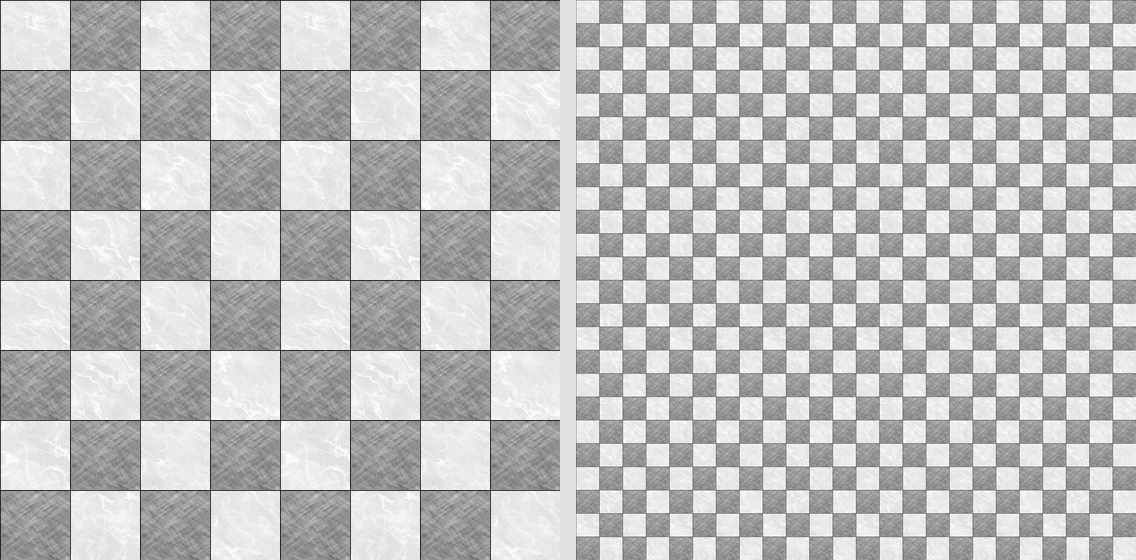
Left: one tile. Right: repeated 3 by 3.
Give the GLSL for this pattern, as a WebGL 1 fragment shader.

```glsl
precision highp float;
// Checkerboard of pale veined marble and grey cross-scratched slate, ruled by thin
// black joints. Every slate tile shares one brushed texture built from stretched
// noise; marble tiles use warped ridged noise seeded by their wrapped cell index.

uniform vec2 u_resolution;

#define TILES 8.0                   // tiles across and down
#define JOINT (1.0 / 96.0)          // joint width, in tiles
#define MARBLE_REPEAT vec2(4.0, 8.0) // tiles before the marble recurs
#define MARBLE_TONE 0.905
#define VEIN_TONE 0.985
#define VEIN_WIDTH 0.055
#define VEIN_ANGLE -0.6
#define SLATE_TONE 0.575
#define SCRATCH_DEPTH 0.17
#define JOINT_TONE 0.02

float hash(vec2 p) {
  vec3 q = fract(p.xyx * 0.1031);
  q += dot(q, q.yzx + 33.33);
  return fract((q.x + q.y) * q.z);
}

float noise(vec2 p) {
  vec2 i = floor(p), f = fract(p);
  f = f * f * (3.0 - 2.0 * f);
  float low = mix(hash(i), hash(i + vec2(1.0, 0.0)), f.x);
  float high = mix(hash(i + vec2(0.0, 1.0)), hash(i + 1.0), f.x);
  return mix(low, high, f.y);
}

float fbm(vec2 p) {
  float sum = 0.0, amp = 0.5;
  for (int i = 0; i < 4; i++) {
    sum += amp * noise(p);
    p = p * 2.03 + 19.7;
    amp *= 0.5;
  }
  return sum / 0.9375;
}

// Coordinates along and across a direction
vec2 turn(vec2 p, float angle) {
  float c = cos(angle), s = sin(angle);
  return vec2(c * p.x + s * p.y, c * p.y - s * p.x);
}

// Bright crest where the noise crosses its middle value
float ridge(vec2 p, float width) {
  return 1.0 - smoothstep(0.0, width, abs(fbm(p) - 0.5));
}

float marble(vec2 p, vec2 seed) {
  vec2 warp = vec2(fbm(p * 4.0 + seed), fbm(p * 4.0 + seed + 51.3)) - 0.5;
  vec2 q = p + 0.22 * warp;
  vec2 along = turn(q, VEIN_ANGLE);
  float tone = MARBLE_TONE + 0.09 * (fbm(along * vec2(3.0, 5.0) + seed + 7.1) - 0.5);
  tone += 0.035 * (noise(p * 55.0 + seed) - 0.5);

  // Main veins, fine branches, and a few veins crossing them
  float fade = smoothstep(0.25, 0.65, noise(q * 4.0 + seed + 31.0));
  float veins = ridge(along * vec2(1.6, 4.2) + seed, VEIN_WIDTH) * mix(0.35, 1.0, fade);
  float fine = ridge(along * vec2(3.5, 7.5) + seed + 83.0, VEIN_WIDTH * 1.3) * 0.5 * fade;
  vec2 crossing = turn(q, VEIN_ANGLE - 0.8) * vec2(1.8, 4.0);
  float branches = ridge(crossing + seed + 47.0, VEIN_WIDTH * 0.7) * 0.6 * (1.0 - fade);
  return mix(tone, VEIN_TONE, max(veins, max(fine, branches)));
}

// Short parallel strokes, centred on zero
float strokes(vec2 p, float angle, vec2 scale) {
  vec2 q = turn(p, angle) * scale;
  return 0.6 * noise(q + 60.0) + 0.4 * noise(q * 1.9 + 90.0) - 0.5;
}

float slate(vec2 p) {
  float patches = noise(p * 5.0 + 13.0);
  float hatch = strokes(p, 0.62, vec2(4.0, 30.0)) * mix(0.6, 1.4, patches);
  hatch += strokes(p, -0.52, vec2(4.5, 27.0)) * mix(1.4, 0.6, patches);
  hatch += 0.7 * strokes(p, -1.0, vec2(4.0, 34.0));
  float tone = SLATE_TONE + SCRATCH_DEPTH * hatch;
  tone += 0.11 * (fbm(turn(p, -0.7) * vec2(2.0, 4.0) + 23.0) - 0.5);
  tone += 0.08 * (noise(p * 58.0) - 0.5);

  // Sparse bright scratches
  float scratch = noise(turn(p, 0.55) * vec2(3.0, 38.0) + 140.0);
  return tone + 0.08 * smoothstep(0.72, 0.95, scratch);
}

// Share of a pixel covered by the joint at the start of each unit interval
vec2 jointCover(vec2 x, float pixel) {
  vec2 lo = x - 0.5 * pixel, hi = x + 0.5 * pixel;
  vec2 here = max(min(hi, JOINT) - max(lo, 0.0), 0.0);
  vec2 next = max(min(hi, 1.0 + JOINT) - max(lo, 1.0), 0.0);
  return min((here + next) / pixel, 1.0);
}

void main() {
  vec2 p = gl_FragCoord.xy / u_resolution * TILES;
  vec2 cell = floor(p), local = fract(p);
  float isMarble = mod(cell.x + cell.y, 2.0);
  vec2 seed = mod(cell, MARBLE_REPEAT) * vec2(17.3, 11.9) + 5.0;
  float tone = isMarble > 0.5 ? marble(local, seed) : slate(local);

  // Joints lie along the left and top of each tile
  float pixel = TILES / min(u_resolution.x, u_resolution.y);
  vec2 cover = jointCover(vec2(local.x, 1.0 - local.y), pixel);
  tone = mix(tone, JOINT_TONE, 1.0 - (1.0 - cover.x) * (1.0 - cover.y));
  gl_FragColor = vec4(vec3(tone), 1.0);
}
```
